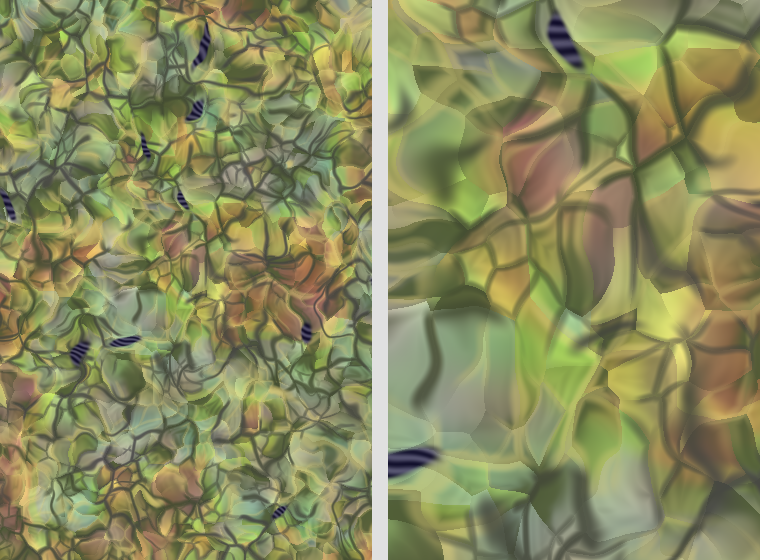
Left: the whole. Right: its middle third, enlarged.
This texture is drawn by a Shadertoy shader. Its source:

```glsl
// Crumpled mossy foil: small curved facets with dark creases, pale rims and rippled indigo pits.

const float FOLD_SCALE = 19.0;    // large facets per canvas height
const float CHIP_SCALE = 33.0;    // small facets per canvas height
const float HUE_SCALE = 9.0;      // colour regions per canvas height
const float PIT_SCALE = 6.0;      // pit grid cells per canvas height
const float PIT_CHANCE = 0.36;
const float RIPPLE = 560.0;       // angular frequency of fine ripples
const float RELIEF = 0.34;        // strength of facet shading

const vec3 SAGE = vec3(0.51, 0.56, 0.43);
const vec3 MOSS = vec3(0.54, 0.62, 0.33);
const vec3 OCHRE = vec3(0.65, 0.59, 0.33);
const vec3 BROWN = vec3(0.53, 0.43, 0.31);
const vec3 SHADOW = vec3(0.32, 0.37, 0.22);
const vec3 CREASE = vec3(0.27, 0.26, 0.28);
const vec3 INDIGO = vec3(0.17, 0.15, 0.29);
const vec3 GLINT = vec3(0.85, 0.78, 0.46);

float hash(vec2 p) {
    return fract(sin(dot(p, vec2(127.1, 311.7))) * 43758.5453);
}

vec2 hash2(vec2 p) {
    return vec2(hash(p), hash(p + 47.3));
}

float noise(vec2 p) {
    vec2 i = floor(p), f = fract(p);
    f = f * f * (3.0 - 2.0 * f);
    return mix(mix(hash(i), hash(i + vec2(1, 0)), f.x),
               mix(hash(i + vec2(0, 1)), hash(i + vec2(1, 1)), f.x), f.y);
}

vec2 noise2(vec2 p) {
    return vec2(noise(p), noise(p + 31.7)) - 0.5;
}

mat2 rotate(float a) {
    return mat2(cos(a), sin(a), -sin(a), cos(a));
}

// Voronoi facet: x = distance to edge, y = tilt shading, z = random value
vec3 facet(vec2 p) {
    vec2 cell = floor(p), nearest = vec2(0), home = cell;
    float best = 9.0, edge = 9.0;
    for (int y = -1; y <= 1; y++)
    for (int x = -1; x <= 1; x++) {
        vec2 c = cell + vec2(x, y);
        vec2 r = c + hash2(c) - p;
        if (dot(r, r) < best) { best = dot(r, r); nearest = r; home = c; }
    }
    for (int y = -2; y <= 2; y++)
    for (int x = -2; x <= 2; x++) {
        vec2 c = home + vec2(x, y);
        vec2 r = c + hash2(c) - p, d = r - nearest;
        if (dot(d, d) > 0.0001) edge = min(edge, dot(0.5 * (r + nearest), normalize(d)));
    }
    float turn = 6.283 * hash(home + 9.1);
    float tilt = dot(nearest, vec2(cos(turn), sin(turn)));
    return vec3(edge, tilt, hash(home + 5.7));
}

// Long thin curved fold lines along the mid level of a noise field
float foldLine(vec2 p, float width) {
    return 1.0 - smoothstep(0.0, width, abs(noise(p) - 0.5));
}

// Scattered elongated pits: x = coverage, y = ripple inside
vec2 pits(vec2 p) {
    vec2 cell = floor(p * PIT_SCALE), result = vec2(0);
    for (int y = -1; y <= 1; y++)
    for (int x = -1; x <= 1; x++) {
        vec2 c = cell + vec2(x, y);
        if (hash(c + 3.3) > PIT_CHANCE) continue;
        vec2 d = rotate(1.57 + 1.6 * (hash(c + 8.8) - 0.5)) * (p - (c + hash2(c + 2.0)) / PIT_SCALE);
        vec2 size = mix(vec2(0.016, 0.006), vec2(0.032, 0.014), hash2(c + 6.0));
        float cover = exp(-dot(d / size, d / size));
        if (cover > result.x) result = vec2(cover, sin(d.x * RIPPLE));
    }
    return result;
}

void mainImage(out vec4 fragColor, in vec2 fragCoord) {
    vec2 p = fragCoord / iResolution.y;
    vec2 q = p + 0.045 * noise2(p * 15.0) + 0.014 * noise2(p * 42.0 + 7.0);

    vec3 fold = facet(q * FOLD_SCALE * vec2(1.1, 0.9));
    vec3 chip = facet(rotate(0.6) * q * CHIP_SCALE + 13.0);

    // Regional hue, broken up by facet
    float hue = 0.6 * noise(p * HUE_SCALE + 4.0) + 0.25 * fold.z + 0.15 * chip.z;
    vec3 color = mix(BROWN, OCHRE, smoothstep(0.33, 0.39, hue));
    color = mix(color, MOSS, smoothstep(0.44, 0.50, hue));
    color = mix(color, SAGE, smoothstep(0.54, 0.60, hue));
    color += 0.13 * vec3(noise2(p * 24.0 + 50.0), noise(p * 20.0 + 80.0) - 0.5);

    // Tilted facets and faint echoes running along their edges
    float light = RELIEF * (fold.y + 0.7 * chip.y) + 0.24 * (chip.z - 0.5);
    light += 0.045 * sin(fold.x * RIPPLE / FOLD_SCALE) * noise(p * 30.0);
    light += 0.12 * (noise(q * 75.0) - 0.5);
    color *= 1.04 + light;
    color = mix(color, SHADOW, 0.85 * smoothstep(0.08, 0.30, -light));

    // Pale rims and dark creases take turns along the edges
    float side = noise(p * 22.0 + 90.0);
    float rim = smoothstep(0.15, 0.04, fold.x) * smoothstep(0.50, 0.72, side)
              + 0.6 * smoothstep(0.14, 0.03, chip.x) * smoothstep(0.55, 0.75, noise(p * 26.0));
    float crease = smoothstep(0.13, 0.02, fold.x) * smoothstep(0.56, 0.36, side);
    crease = max(crease, 0.65 * smoothstep(0.15, 0.03, chip.x) * smoothstep(0.5, 0.3, noise(p * 26.0)));
    crease = max(crease, foldLine(q * 11.0 + 20.0, 0.045) * smoothstep(0.42, 0.62, noise(p * 12.0 + 60.0)));
    color = mix(color, GLINT, 0.45 * min(rim, 1.0));
    color = mix(color, mix(CREASE, SHADOW * 0.8, noise(p * 16.0 + 35.0)), 0.82 * crease);

    // Sparse bright glints and rippled pits
    float glint = smoothstep(0.80, 0.95, noise(q * 17.0 + 70.0)) * smoothstep(0.4, 0.7, noise(q * 60.0));
    color = mix(color, GLINT, 0.75 * glint);
    vec2 pit = pits(q);
    color = mix(color, INDIGO + 0.14 * pit.y, 0.9 * smoothstep(0.15, 0.6, pit.x));

    fragColor = vec4(clamp(color, 0.0, 1.0), 1.0);
}
```
